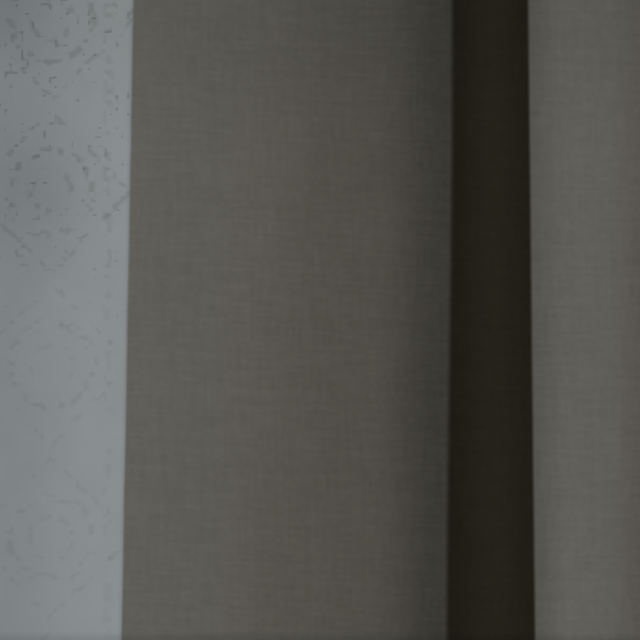
Write a Shadertoy shader that draws this texture.

```glsl
// Folded grey-brown curtain with a dark recess, beside a pale wall with faint damask.

float hash(vec2 p) {
    p = fract(p * vec2(0.1031, 0.1137));
    p += dot(p, p.yx + 33.33);
    return fract((p.x + p.y) * p.x * 17.3);
}

float noise(vec2 p) {
    vec2 i = floor(p), f = fract(p);
    f = f * f * (3.0 - 2.0 * f);
    return mix(mix(hash(i), hash(i + vec2(1, 0)), f.x),
               mix(hash(i + vec2(0, 1)), hash(i + vec2(1, 1)), f.x), f.y);
}

float fbm(vec2 p) {
    float sum = 0.0, amp = 0.5;
    for (int i = 0; i < 4; i++) {
        sum += amp * noise(p);
        p = p * 2.03 + 17.1;
        amp *= 0.5;
    }
    return sum;
}

// Crossed threads, about -0.5 to 0.5
float weave(vec2 p) {
    float warp = noise(p * vec2(190.0, 22.0));
    float weft = noise(p * vec2(24.0, 200.0) + 41.0);
    float grain = noise(p * 150.0 + 9.0);
    return 0.3 * warp + 0.35 * weft + 0.35 * grain - 0.5;
}

// Worn ornament: broken rings and lattice lines
float damask(vec2 p) {
    vec2 q = p + 0.014 * (vec2(fbm(p * 28.0), fbm(p * 28.0 + 50.0)) - 0.5);
    vec2 cell = vec2(abs(q.x - 0.08), abs(fract((q.y - 0.70) / 0.27 + 0.5) - 0.5) * 0.27);
    float radius = length(cell);
    float lines = smoothstep(0.011, 0.0, abs(radius - 0.065));
    lines += 0.7 * smoothstep(0.009, 0.0, abs(radius - 0.032));
    lines += 0.8 * smoothstep(0.010, 0.0, abs(cell.x + cell.y - 0.125));
    lines += 0.6 * smoothstep(0.012, 0.0, abs(q.x - 0.168));
    return lines * smoothstep(0.42, 0.75, noise(p * vec2(105.0, 125.0)));
}

vec3 wallColor(vec2 p, float edge) {
    vec3 col = mix(vec3(0.495, 0.520, 0.525), vec3(0.535, 0.557, 0.562), smoothstep(0.0, 0.16, p.x));
    col -= 0.035 * smoothstep(0.17, 0.0, length((p - vec2(0.05, 0.71)) * vec2(1.0, 0.8)));
    col -= 0.025 * smoothstep(0.85, 1.0, p.y) * smoothstep(0.2, 0.0, p.x);
    col += 0.022 * (fbm(p * 22.0) - 0.47);
    float wear = mix(0.026, 0.052, smoothstep(0.45, 0.72, p.y));
    col -= damask(p) * wear * vec3(1.0, 0.96, 1.05);
    // Sparse dark flecks
    float fleck = smoothstep(0.84, 0.97, noise(p * vec2(115.0, 140.0) + 70.0));
    col -= 0.06 * fleck * smoothstep(0.4, 0.75, p.y);
    return col - 0.035 * smoothstep(0.008, 0.0, edge - p.x);
}

vec3 mainPanelColor(vec2 p, float t) {
    vec3 col = mix(vec3(0.372, 0.366, 0.342), vec3(0.352, 0.345, 0.318), smoothstep(0.0, 0.5, t));
    col = mix(col, vec3(0.302, 0.295, 0.268), smoothstep(0.25, 0.85, t));
    col = mix(col, vec3(0.228, 0.222, 0.196), smoothstep(0.76, 1.0, t));
    col += 0.012 * (noise(vec2(p.x * 14.0, p.y * 2.0)) - 0.5);
    col += 0.012 * (fbm(p * vec2(7.0, 11.0)) - 0.47);
    return col + 0.034 * weave(p + vec2(0.0, 0.04 * p.x));
}

vec3 recessColor(vec2 p, float t) {
    vec3 col = mix(vec3(0.118, 0.109, 0.083), vec3(0.146, 0.135, 0.104), smoothstep(0.0, 0.5, t));
    col = mix(col, vec3(0.125, 0.115, 0.085), smoothstep(0.55, 1.0, t));
    return col + 0.018 * weave(p + 5.0);
}

vec3 sidePanelColor(vec2 p, float t) {
    vec3 col = mix(vec3(0.335, 0.330, 0.308), vec3(0.382, 0.375, 0.352), smoothstep(0.0, 0.35, t));
    col = mix(col, vec3(0.338, 0.330, 0.303), smoothstep(0.5, 1.1, t));
    col += 0.012 * (noise(vec2(p.x * 26.0, p.y * 2.0) + 8.0) - 0.5);
    return col + 0.034 * weave(p + 11.0);
}

void mainImage(out vec4 fragColor, in vec2 fragCoord) {
    vec2 p = fragCoord / iResolution.xy;

    // Near-vertical borders between the four bands
    float wallEdge = mix(0.190, 0.2085, p.y) + 0.0008 * (noise(vec2(p.y * 22.0, 3.0)) - 0.5);
    float foldEdge = mix(0.699, 0.707, smoothstep(0.0, 0.9, p.y));
    float sideEdge = mix(0.835, 0.824, p.y);

    vec3 col = wallColor(p, wallEdge);
    vec3 panel = mainPanelColor(p, (p.x - wallEdge) / (foldEdge - wallEdge));
    vec3 recess = recessColor(p, (p.x - foldEdge) / (sideEdge - foldEdge));
    vec3 side = sidePanelColor(p, (p.x - sideEdge) / (1.0 - sideEdge));

    col = mix(col, panel, smoothstep(-0.003, 0.003, p.x - wallEdge));
    col = mix(col, recess, smoothstep(-0.006, 0.005, p.x - foldEdge));
    col = mix(col, side, smoothstep(-0.003, 0.005, p.x - sideEdge));

    // Slight falloff at the top and bottom
    col *= 1.0 - 0.05 * smoothstep(0.75, 1.0, p.y) - 0.08 * smoothstep(0.015, 0.0, p.y);
    fragColor = vec4(col, 1.0);
}
```
